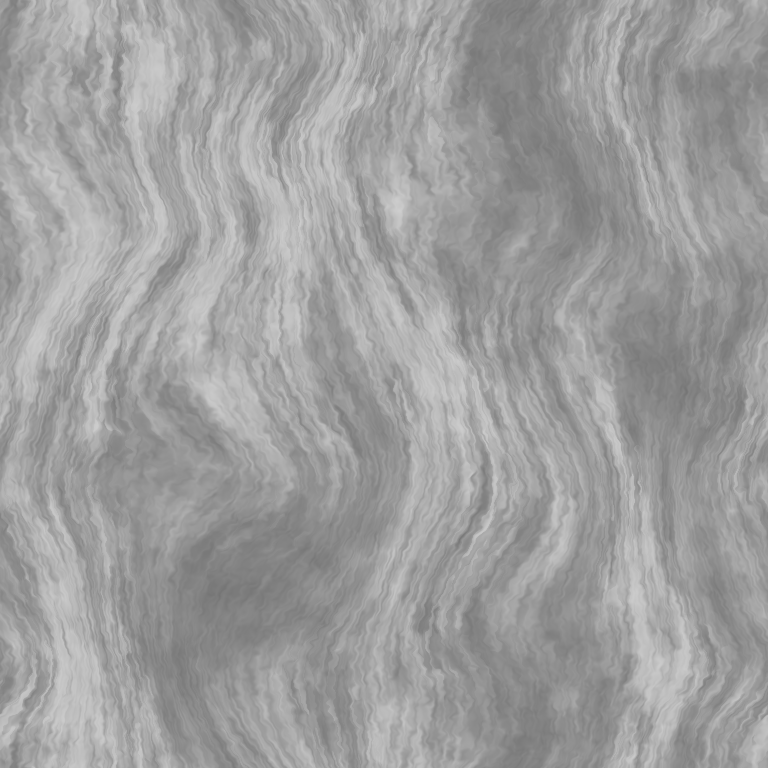
Write a WebGL 2 fragment shader that draws this texture.

```glsl
#version 300 es
precision highp float;

uniform vec2 u_resolution;
out vec4 fragColor;

const float DARK = 0.497;
const float LIGHT = 0.768;
const float TONE_SPREAD = 0.86;    // half width of the tone ramp
const float TONE_BIAS = -0.05;
const vec2 BEND = vec2(0.13, 0.10);
const vec2 BEND_FREQ = vec2(3.0, 4.0);
const float RIPPLE = 0.026;
const vec2 RIPPLE_FREQ = vec2(5.0, 8.0);
const float FRAY = 0.0055;
const vec2 FRAY_FREQ = vec2(56.0, 72.0);
const vec2 PATCH_FREQ = vec2(5.0, 2.0);
const vec2 BAND_FREQ = vec2(13.0, 3.0);
const vec2 STREAK_FREQ = vec2(28.0, 5.0);
const float STREAK_GAIN = 0.86;
const int STREAK_OCTAVES = 4;
const vec2 FLECK_FREQ = vec2(66.0, 10.0);
const float FLECK_STRENGTH = 0.26;
const vec2 GRAIN_FREQ = vec2(200.0, 70.0);
const float GRAIN = 0.035;
const float CLOUD = 0.045;

// Unit gradient from an integer hash of a lattice cell
vec2 gradient(vec2 cell, vec2 period, uint seed) {
    uvec2 c = uvec2(mod(cell, period));
    uint h = c.x * 1597u + c.y * 51749u + seed * 7919u;
    h = (h ^ (h >> 15)) * 739391u;
    h = (h ^ (h >> 13)) * 374761u;
    h ^= h >> 16;
    float angle = float(h & 65535u) / 65536.0 * 6.28319;
    return vec2(cos(angle), sin(angle));
}

// Gradient noise that wraps over the unit square
float wrapNoise(vec2 uv, vec2 freq, uint seed) {
    vec2 p = uv * freq;
    vec2 cell = floor(p);
    vec2 f = p - cell;
    vec2 fade = f * f * f * (f * (f * 6.0 - 15.0) + 10.0);
    vec2 e = vec2(1.0, 0.0);
    float a = dot(gradient(cell, freq, seed), f);
    float b = dot(gradient(cell + e.xy, freq, seed), f - e.xy);
    float c = dot(gradient(cell + e.yx, freq, seed), f - e.yx);
    float d = dot(gradient(cell + e.xx, freq, seed), f - e.xx);
    return mix(mix(a, b, fade.x), mix(c, d, fade.x), fade.y);
}

// Large bends, then smaller ripples
vec2 flow(vec2 uv) {
    vec2 q = uv + BEND * vec2(wrapNoise(uv, BEND_FREQ, 1u),
                              wrapNoise(uv, BEND_FREQ.xx, 2u));
    return q + RIPPLE * vec2(wrapNoise(q, RIPPLE_FREQ, 3u),
                             wrapNoise(q, RIPPLE_FREQ, 4u));
}

// Small ragged offsets that break up the fibre edges
vec2 fray(vec2 uv) {
    float coarse = wrapNoise(uv, FRAY_FREQ, 5u);
    float fine = wrapNoise(uv, FRAY_FREQ * 2.0, 6u);
    float lengthwise = wrapNoise(uv, FRAY_FREQ.xx, 7u);
    return FRAY * vec2(coarse + 0.5 * fine, 4.0 * lengthwise);
}

// Long fibres, each octave finer and fainter
float streaks(vec2 q) {
    float sum = 0.0;
    float weight = 0.56;
    vec2 freq = STREAK_FREQ;
    for (int i = 0; i < STREAK_OCTAVES; i++) {
        sum += weight * wrapNoise(q, freq, 10u + uint(i));
        weight *= STREAK_GAIN;
        freq *= 2.0;
    }
    return sum;
}

// Signed crisp flecks: pale where positive, dark where negative
float flecks(vec2 q) {
    float n = wrapNoise(q, FLECK_FREQ, 30u)
            + 0.7 * wrapNoise(q, FLECK_FREQ * vec2(2.0, 3.0), 31u);
    return smoothstep(0.14, 0.24, n) - 0.6 * smoothstep(0.2, 0.3, -n);
}

void main() {
    vec2 uv = gl_FragCoord.xy / u_resolution;
    vec2 q = flow(uv);
    vec2 fibre = q + fray(uv);

    // Broad light and dark areas
    float area = 0.95 * wrapNoise(fibre, PATCH_FREQ, 20u)
               + 0.75 * wrapNoise(fibre, BAND_FREQ, 21u);

    // Fibres are calmer in the dark areas, flecks come in groups
    float contrast = mix(0.6, 1.15, smoothstep(-0.35, 0.2, area));
    float group = smoothstep(-0.2, 0.25, wrapNoise(q, vec2(9.0, 4.0), 22u));
    float tone = area + contrast * streaks(fibre);
    tone += FLECK_STRENGTH * contrast * group * flecks(fibre);

    // Fine grain and soft clouding also reach the flat areas
    float level = smoothstep(-TONE_SPREAD, TONE_SPREAD, tone + TONE_BIAS);
    float shade = mix(DARK, LIGHT, level);
    shade += GRAIN * wrapNoise(fibre, GRAIN_FREQ, 40u);
    shade += CLOUD * wrapNoise(uv, vec2(24.0), 41u);
    fragColor = vec4(vec3(shade), 1.0);
}
```
